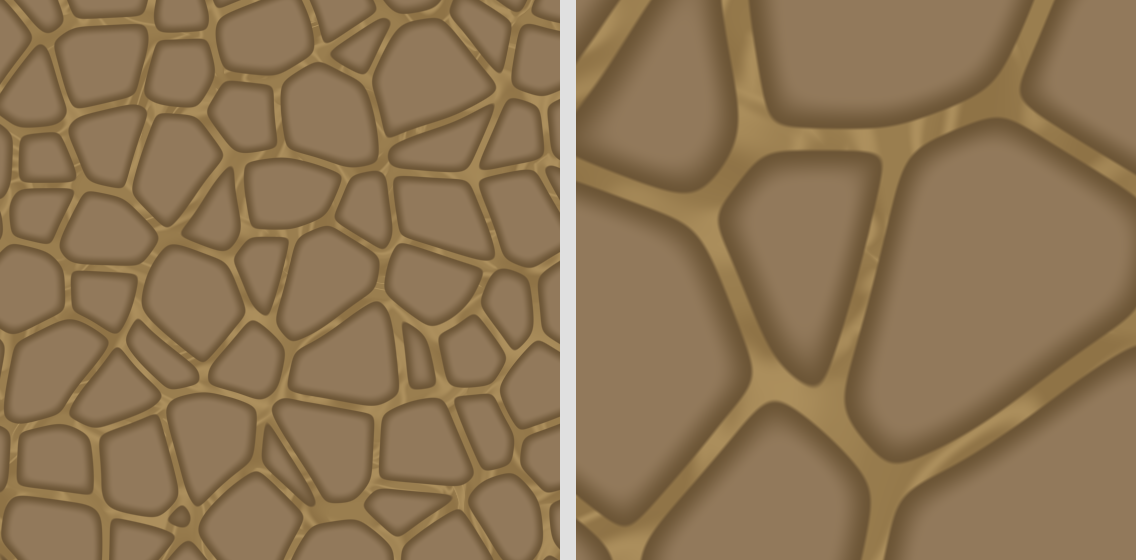
Left, the full canvas; right, a detail of the centre.
Give the GLSL for this texture, as a WebGL 1 fragment shader.

```glsl
precision highp float;
// Rounded brown paving stones with soft dark rims, set in streaky golden mortar.

uniform vec2 u_resolution;

const float STONES_ACROSS = 7.3;
const float CORNER_ROUNDING = 0.045;
const float SIZE_VARIETY = 0.5;

const vec3 STONE_FACE = vec3(0.572, 0.474, 0.355);
const vec3 STONE_RIM = vec3(0.425, 0.335, 0.212);
const vec3 MORTAR_DARK = vec3(0.56, 0.45, 0.275);
const vec3 MORTAR_MID = vec3(0.605, 0.495, 0.31);
const vec3 MORTAR_LIGHT = vec3(0.69, 0.575, 0.375);

float hash(vec2 p) {
  vec3 q = fract(vec3(p.xyx) * 0.1031);
  q += dot(q, q.yzx + 33.33);
  return fract((q.x + q.y) * q.z);
}

float noise(vec2 p) {
  vec2 cell = floor(p);
  vec2 f = fract(p);
  f = f * f * (3.0 - 2.0 * f);
  float bottom = mix(hash(cell), hash(cell + vec2(1.0, 0.0)), f.x);
  float top = mix(hash(cell + vec2(0.0, 1.0)), hash(cell + 1.0), f.x);
  return mix(bottom, top, f.y);
}

vec2 warp(vec2 p, float amount) {
  return p + amount * (vec2(noise(p + 17.0), noise(p + 53.0)) - 0.5);
}

// Stone centre in xy, size weight in z.
vec3 stoneSite(vec2 cell) {
  vec2 jitter = vec2(hash(cell + 11.0), hash(cell + 37.0));
  return vec3(cell + 0.5 + 0.86 * (jitter - 0.5), SIZE_VARIETY * hash(cell + 71.0));
}

float weightedDistance(vec2 p, vec3 site) {
  vec2 d = p - site.xy;
  return dot(d, d) - site.z;
}

// Distance inward from the rounded outline of the nearest stone.
float stoneDepth(vec2 p) {
  vec2 base = floor(p);
  vec3 owner = vec3(0.0);
  float nearest = 1e3;
  for (int y = -2; y <= 2; y++) {
    for (int x = -2; x <= 2; x++) {
      vec3 site = stoneSite(base + vec2(float(x), float(y)));
      float d = weightedDistance(p, site);
      if (d < nearest) {
        nearest = d;
        owner = site;
      }
    }
  }
  // Blend the distances to all straight borders to round the corners.
  float sum = 0.0;
  for (int y = -2; y <= 2; y++) {
    for (int x = -2; x <= 2; x++) {
      vec3 site = stoneSite(base + vec2(float(x), float(y)));
      float apart = length(site.xy - owner.xy);
      if (apart > 0.001) {
        float border = (weightedDistance(p, site) - nearest) / (2.0 * apart);
        sum += exp(-border / CORNER_ROUNDING);
      }
    }
  }
  float inset = mix(0.03, 0.058, hash(floor(owner.xy * 64.0)));
  return -CORNER_ROUNDING * log(max(sum, 1e-9)) - inset;
}

vec3 mortarColor(vec2 uv) {
  vec2 p = warp(uv * 9.0, 1.6);
  float patches = noise(p * 2.2 + 5.0);
  float rising = 1.0 - abs(2.0 * noise(vec2(p.x + p.y, 3.0 * (p.y - p.x))) - 1.0);
  float falling = 1.0 - abs(2.0 * noise(vec2(3.0 * (p.x + p.y), p.x - p.y) + 90.0) - 1.0);
  float streak = smoothstep(0.6, 1.0, mix(rising, falling, smoothstep(0.4, 0.6, patches)));
  vec3 color = mix(MORTAR_DARK, MORTAR_MID, smoothstep(0.2, 0.7, patches));
  return mix(color, MORTAR_LIGHT, 0.85 * streak);
}

vec3 stoneColor(float depth) {
  return mix(STONE_RIM, STONE_FACE, smoothstep(0.0, 0.019, depth));
}

void main() {
  float shortSide = min(u_resolution.x, u_resolution.y);
  vec2 uv = gl_FragCoord.xy / shortSide;
  float depth = stoneDepth(warp(uv * STONES_ACROSS, 0.2)) / STONES_ACROSS;

  float softness = max(0.0013, 0.8 / shortSide);
  float stone = smoothstep(-softness, softness, depth);
  vec3 color = mix(mortarColor(uv), stoneColor(depth), stone);
  gl_FragColor = vec4(color, 1.0);
}
```
